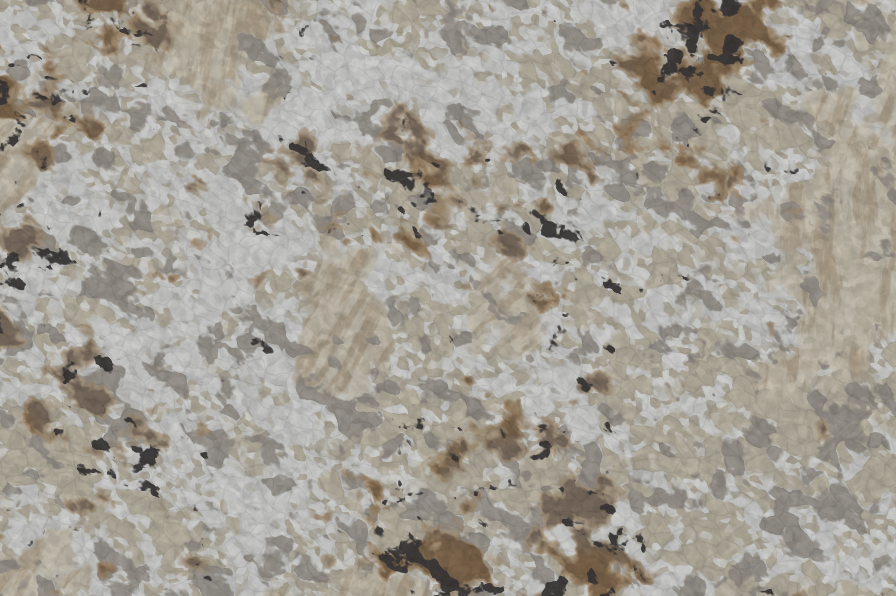
Reproduce this texture procedurally as a WebGL 2 fragment shader.

```glsl
#version 300 es
precision highp float;
// Polished granite: pale quartz and cream grains, large streaked feldspar
// crystals, grey gaps, and rusty stains gathered around dark mineral flecks.
// Warped fractal noise sets the minerals; soft Voronoi cells shape the grains.
uniform vec2 u_resolution;
out vec4 fragColor;

const vec3 WHITE = vec3(0.735, 0.738, 0.732);
const vec3 CREAM = vec3(0.665, 0.640, 0.582);
const vec3 GREY  = vec3(0.535, 0.515, 0.490);
const vec3 TAN   = vec3(0.595, 0.530, 0.440);
const vec3 RUST  = vec3(0.530, 0.400, 0.255);
const vec3 BROWN = vec3(0.425, 0.375, 0.330);
const vec3 DARK  = vec3(0.215, 0.205, 0.205);

float hash(vec2 p) {
  vec3 q = fract(vec3(p.xyx) * 0.1031);
  q += dot(q, q.yzx + 33.33);
  return fract((q.x + q.y) * q.z);
}

vec2 hash2(vec2 p) {
  return vec2(hash(p), hash(p + 71.7));
}

mat2 rotation(float angle) {
  float c = cos(angle), s = sin(angle);
  return mat2(c, -s, s, c);
}

float noise(vec2 p) {
  vec2 i = floor(p), f = fract(p);
  vec2 w = f * f * (3.0 - 2.0 * f);
  return mix(mix(hash(i), hash(i + vec2(1, 0)), w.x),
             mix(hash(i + vec2(0, 1)), hash(i + vec2(1, 1)), w.x), w.y);
}

// Four octaves, mean 0.5
float fbm(vec2 p) {
  float sum = 0.0, amp = 0.5333;
  for (int i = 0; i < 4; i++) {
    sum += amp * noise(p);
    p = rotation(0.65) * p * 2.03 + 17.3;
    amp *= 0.5;
  }
  return sum;
}

// Soft step around a level
float above(float level, float softness, float v) {
  return smoothstep(level - softness, level + softness, v);
}

// x: blended random tone of the nearest grains, y: distance to the joint
vec2 grains(vec2 p) {
  vec2 cell = floor(p);
  float near = 9.0, next = 9.0, tone = 0.0, total = 0.0;
  for (int y = -1; y <= 1; y++)
    for (int x = -1; x <= 1; x++) {
      vec2 id = cell + vec2(x, y);
      float d = length(id + hash2(id) - p);
      float weight = exp(-16.0 * d);
      tone += weight * hash(id + 9.1);
      total += weight;
      next = min(next, max(near, d));
      near = min(near, d);
    }
  return vec2(tone / total, next - near);
}

// x: coverage of large ragged crystals, y: their cleavage streaks
vec2 feldspar(vec2 p, float ragged) {
  vec2 cell = floor(p), result = vec2(0.0, 0.5);
  for (int y = -1; y <= 1; y++)
    for (int x = -1; x <= 1; x++) {
      vec2 id = cell + vec2(x, y);
      vec2 q = rotation(0.4 + 1.3 * hash(id + 5.3)) * (p - id - hash2(id + 2.7));
      float radius = mix(0.20, 0.38, hash(id + 8.9));
      float d = length(q * vec2(0.85, 1.2)) + ragged - radius;
      float cover = (1.0 - smoothstep(-0.05, 0.04, d)) * step(hash(id + 3.1), 0.62);
      if (cover > result.x) result = vec2(cover, fbm(q * vec2(7.0, 34.0) + id * 13.0));
    }
  return result;
}

void main() {
  vec2 uv = gl_FragCoord.xy / u_resolution.y;
  vec2 warp = vec2(fbm(uv * 24.0), fbm(uv * 24.0 + 40.0)) - 0.5;
  vec2 p = uv + 0.022 * warp;
  vec2 grainDir = rotation(-0.6) * p * vec2(1.0, 1.0);
  vec2 s = grainDir * vec2(0.85, 1.15);

  vec2 coarse = grains(s * 36.0);
  vec2 fine = grains(s * 85.0 + 30.0);
  vec2 crystal = feldspar(uv * 2.2 + 4.6, 0.9 * (fbm(uv * 11.0) - 0.5));
  float calm = 0.075 * crystal.x;

  // Pale ground of white and cream grains
  float pale = 0.55 * fbm(s * 7.0 + 3.0) + 0.25 * coarse.x + 0.2 * fine.x;
  vec3 color = mix(CREAM, WHITE, above(0.475, 0.055, pale));
  vec3 streaked = mix(CREAM * 1.05, mix(CREAM, TAN, 0.65), above(0.56, 0.12, crystal.y));
  color = mix(color, streaked, 0.85 * crystal.x);

  // Grey and tan matter between the grains
  float gap = 0.8 * fbm(s * 21.0 + 11.0) + 0.2 * coarse.x;
  color = mix(color, GREY, 0.9 * above(0.607 + calm, 0.03, gap));

  // Stains share one cluster field so that they gather together
  float cluster = fbm(p * 4.2 + 23.0);
  float stain = 0.45 * cluster + 0.55 * fbm(s * 19.0 + 57.0);
  float fleck = 0.40 * cluster + 0.60 * fbm(s * 31.0 + 83.0);
  float iron = above(0.54, 0.09, fbm(p * 6.0 + 91.0));
  color = mix(color, mix(TAN, RUST, 0.45 * iron), 0.85 * above(0.592 + calm, 0.025, stain));
  color = mix(color, mix(BROWN, RUST * 0.85, 0.6 * iron), 0.9 * above(0.632 + calm, 0.022, stain));
  color = mix(color, DARK, 0.95 * above(0.660 + calm, 0.020, fleck));

  // Joints, grain to grain tone and fine crystalline mottling
  float joint = 1.0 - smoothstep(0.0, 0.16, coarse.y);
  color *= 1.0 - 0.06 * joint * (1.0 - crystal.x);
  color *= 1.0 + 0.10 * (fine.x - 0.5) + 0.16 * (fbm(uv * 95.0) - 0.5);
  fragColor = vec4(clamp(color, 0.0, 1.0), 1.0);
}
```
